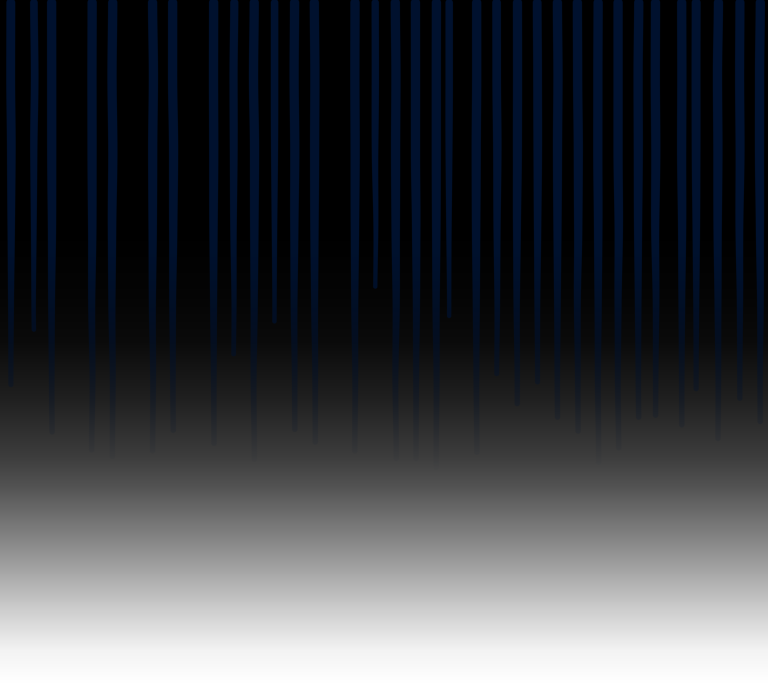
Write a WebGL 1 fragment shader that draws this background.

```glsl
precision highp float;
// Dark blue paint drips hanging from the top edge over a black to white fade.

uniform vec2 u_resolution;

const float SLOTS = 38.0;
const float FIRST_X = 0.0146;
const float PITCH = 0.02635;
const vec3 DRIP_BLUE = vec3(0.0, 0.067, 0.18);

float hash(float n) {
  return fract(sin(n * 127.1 + 3.7) * 43758.5453);
}

// Smooth one-dimensional noise
float noise(float t) {
  float i = floor(t);
  return mix(hash(i), hash(i + 1.0), smoothstep(0.0, 1.0, t - i));
}

float isSlot(float slot, float target) {
  return 1.0 - step(0.5, abs(slot - target));
}

// Replaces a value in one chosen slot
float choose(float value, float slot, float target, float special) {
  return mix(value, special, isSlot(slot, target));
}

// Moves a gradient on to its next stop
float stop(float shade, float depth, float from, float to, float next) {
  return mix(shade, next, clamp((depth - from) / (to - from), 0.0, 1.0));
}

// Brightness by depth below the top edge
float backdrop(float depth) {
  float shade = stop(0.0, depth, 0.34, 0.43, 0.015);
  shade = stop(shade, depth, 0.43, 0.50, 0.04);
  shade = stop(shade, depth, 0.50, 0.585, 0.125);
  shade = stop(shade, depth, 0.585, 0.667, 0.235);
  shade = stop(shade, depth, 0.667, 0.71, 0.32);
  shade = stop(shade, depth, 0.71, 0.80, 0.55);
  shade = stop(shade, depth, 0.80, 0.89, 0.80);
  shade = stop(shade, depth, 0.89, 0.95, 0.95);
  return stop(shade, depth, 0.95, 1.0, 1.0);
}

// Empty slots: every third one near the left, and one nearer the middle
float isGap(float slot) {
  float third = isSlot(mod(slot, 3.0), 0.0) * step(2.5, slot) * step(slot, 9.5);
  return max(third, isSlot(slot, 16.0));
}

// Most drips run deep into the fade; a few stop early
float dripLength(float slot) {
  float len = mix(0.60, 0.69, hash(slot));
  len = choose(len, slot, 0.0, 0.566);
  len = choose(len, slot, 1.0, 0.485);
  len = choose(len, slot, 11.0, 0.521);
  len = choose(len, slot, 13.0, 0.473);
  len = choose(len, slot, 18.0, 0.422);
  len = choose(len, slot, 22.0, 0.465);
  len = choose(len, slot, 24.0, 0.550);
  len = choose(len, slot, 25.0, 0.594);
  len = choose(len, slot, 26.0, 0.562);
  len = choose(len, slot, 34.0, 0.572);
  return choose(len, slot, 36.0, 0.586);
}

// Even spacing with a few drips pushed sideways
float dripX(float slot) {
  float shift = choose(0.0, slot, 1.0, 0.0035);
  shift = choose(shift, slot, 22.0, -0.0095);
  shift = choose(shift, slot, 32.0, -0.004);
  shift = choose(shift, slot, 33.0, 0.004);
  shift = choose(shift, slot, 34.0, -0.004);
  shift = choose(shift, slot, 35.0, -0.002);
  return FIRST_X + slot * PITCH + shift;
}

// Coverage of a tapering, round-ended drip; p.y points downward
float drip(vec2 p, float len, float seed, float blur) {
  float wide = mix(0.0054, 0.0068, smoothstep(0.44, 0.62, len));
  float radius = mix(wide, wide * 0.58, smoothstep(0.3, 1.0, p.y / len));
  p.x += 0.0016 * (noise(p.y * 9.0 + seed * 17.0) - 0.5);
  float along = clamp(p.y, 0.004, len - radius);
  float dist = length(p - vec2(0.0, along)) - radius;
  return 1.0 - smoothstep(-blur, blur, dist);
}

void main() {
  vec2 uv = gl_FragCoord.xy / u_resolution;
  float aspect = u_resolution.x / u_resolution.y;
  float depth = 1.0 - uv.y;
  float blur = 0.75 / u_resolution.y;

  // Gather all drips
  float cover = 0.0;
  for (float slot = 0.0; slot < SLOTS; slot += 1.0) {
    vec2 p = vec2((uv.x - dripX(slot)) * aspect, depth);
    float shape = drip(p, dripLength(slot), slot, blur);
    cover = max(cover, shape * (1.0 - isGap(slot)));
  }

  // Drips dissolve into the grey below
  float opacity = 1.0 - smoothstep(0.33, 0.72, depth);
  vec3 color = mix(vec3(backdrop(depth)), DRIP_BLUE, cover * opacity);
  gl_FragColor = vec4(color, 1.0);
}
```
